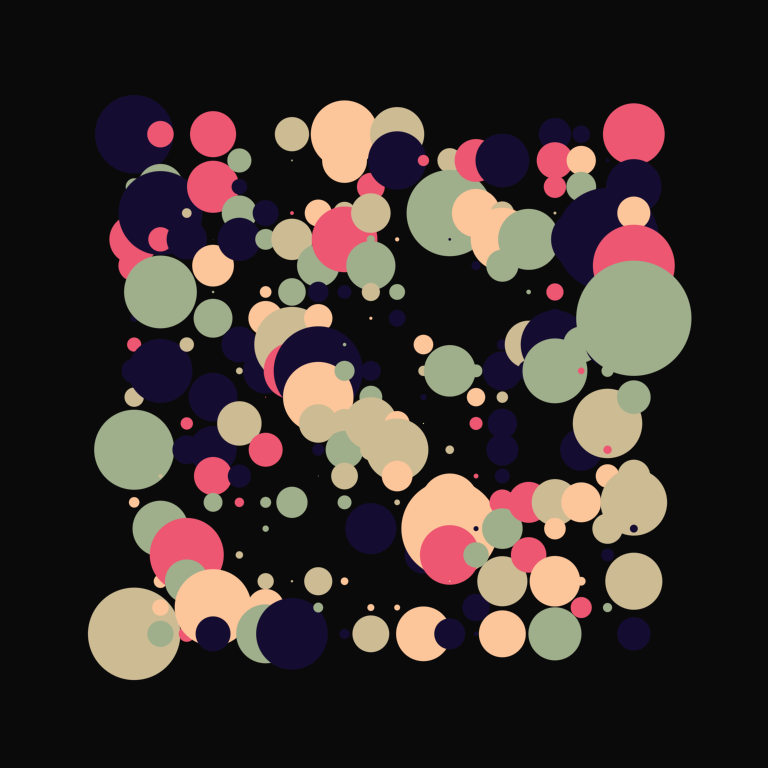
Reproduce this pattern procedurally as a three.js fragment shader.

```glsl
varying vec2 vUv;

#define NODES 20.0      // grid nodes per side
#define MARGIN 0.1747   // empty border around the grid
#define PRESENCE 0.57   // share of nodes that carry a disc
#define SPREAD 0.75     // disc radius deviation, in grid steps
#define EDGE 0.002      // edge softness, in canvas units
#define SEED 137.0
#define PRIME 401.0     // first prime above NODES * NODES

const vec3 BLACK = vec3(0.040, 0.040, 0.040);
const vec3 NAVY  = vec3(0.082, 0.050, 0.192);
const vec3 PINK  = vec3(0.930, 0.340, 0.447);
const vec3 PEACH = vec3(0.990, 0.772, 0.604);
const vec3 SAGE  = vec3(0.624, 0.682, 0.545);
const vec3 SAND  = vec3(0.804, 0.733, 0.580);

float modPrime(float x) {
  return x - PRIME * floor((x + 0.5) / PRIME);
}

// Cubing permutes the residues, so every rank occurs at most once
float cubeMod(float x) {
  return modPrime(modPrime(x * x) * x);
}

float hashRank(vec2 node) {
  float index = node.x * NODES + node.y;
  return cubeMod(modPrime(cubeMod(modPrime(index + SEED)) + 77.0));
}

// Half-normal radius: many small discs, a few large ones
float discRadius(float rank) {
  float u = (rank + 0.5) / PRIME;
  float q = max((u - 1.0 + PRESENCE) / PRESENCE, 0.0);
  return SPREAD * sqrt(-1.5708 * log(1.0 - q * q));
}

// Golden-ratio steps share the colours evenly over all sizes
vec3 discColor(float rank) {
  float s = fract(rank * 0.618034 + 0.5);
  if (s < 0.25) return NAVY;
  if (s < 0.42) return PINK;
  if (s < 0.59) return PEACH;
  if (s < 0.81) return SAGE;
  return SAND;
}

void main() {
  float spacing = (1.0 - 2.0 * MARGIN) / (NODES - 1.0);
  vec2 p = (fract(vUv) - MARGIN) / spacing;
  vec2 nearest = floor(p + 0.5);
  float halfEdge = 0.5 * EDGE / spacing;
  vec3 color = BLACK;

  // Paint columns left to right, each from top to bottom
  for (int i = -2; i <= 2; i++) {
    for (int j = 2; j >= -2; j--) {
      vec2 node = nearest + vec2(float(i), float(j));
      bool outside = any(lessThan(node, vec2(-0.5))) ||
                     any(greaterThan(node, vec2(NODES - 0.5)));
      if (outside) continue;

      float rank = hashRank(node);
      float radius = discRadius(rank);
      if (radius <= 0.0) continue;

      float d = length(p - node) - radius;
      float cover = 1.0 - smoothstep(-halfEdge, halfEdge, d);
      color = mix(color, discColor(rank), cover);
    }
  }
  gl_FragColor = vec4(color, 1.0);
}
```
